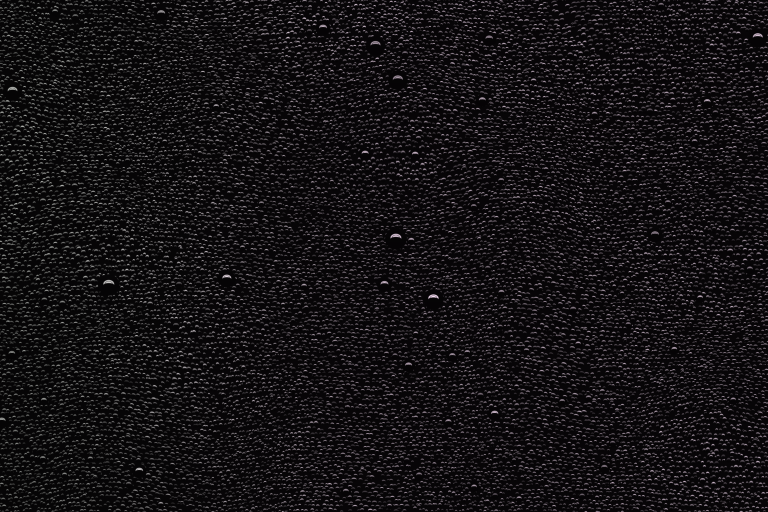
A Shadertoy shader for this texture:

```glsl
// Water droplets condensed on black glass, lit from above.
// Jittered, gently warped grids of round drops are layered from fine mist to
// large beads; each dark drop covers what lies below and carries an arched glint.

const vec3 GLASS = vec3(0.026, 0.021, 0.026);
const vec3 DROP_BODY = vec3(0.019, 0.014, 0.019);
const vec3 COOL_TINT = vec3(0.95, 1.01, 0.95);
const vec3 WARM_TINT = vec3(1.02, 0.96, 1.02);
const vec3 GLINT_COLOR = vec3(1.0, 0.96, 0.99);

// Integer hash: three values in 0..1 for a cell and a seed
vec3 hash3(vec2 cell, int seed) {
    uvec3 v = uvec3(ivec3(ivec2(cell) + 4096, seed));
    v = v * 1664525u + 1013904223u;
    v.x += v.y * v.z; v.y += v.z * v.x; v.z += v.x * v.y;
    v ^= v >> 16u;
    v.x += v.y * v.z; v.y += v.z * v.x; v.z += v.x * v.y;
    return vec3(v >> 8u) / 16777216.0;
}

// Smooth value noise, two channels
vec2 noise2(vec2 p, int seed) {
    vec2 i = floor(p), f = fract(p);
    f = f * f * (3.0 - 2.0 * f);
    vec2 low = mix(hash3(i, seed).xy, hash3(i + vec2(1, 0), seed).xy, f.x);
    vec2 high = mix(hash3(i + vec2(0, 1), seed).xy, hash3(i + vec2(1, 1), seed).xy, f.x);
    return mix(low, high, f.y);
}

float cover(float dist, float edge) {
    return smoothstep(edge, -edge, dist);
}

float ellipse(vec2 q, vec2 center, vec2 axes) {
    return (length((q - center) / axes) - 1.0) * axes.y;
}

// Arched reflection in drop units, split by a thin dark line
float glintShape(vec2 q, float edge) {
    float dome = ellipse(q, vec2(0.0, 0.10), vec2(0.55, 0.42));
    float hollow = ellipse(q, vec2(0.0, -0.25), vec2(0.75, 0.45));
    float arch = min(cover(dome, edge), cover(-hollow, edge));
    float slit = cover(abs(dome + 0.13) - 0.025, edge);
    return arch * (1.0 - 0.6 * slit * smoothstep(0.3, 0.1, edge));
}

// Adds one grid of drops; radii are in cells, gloss is the glint brightness range
vec3 dropLayer(vec3 color, vec2 p, float cells, float share, vec2 radii,
               float glintSize, vec2 gloss, float sheen, float edge, int seed) {
    vec2 g = p * cells;
    vec2 home = floor(g);
    for (int y = -1; y <= 1; y++) {
        for (int x = -1; x <= 1; x++) {
            vec2 cell = home + vec2(x, y);
            vec3 place = hash3(cell, seed);
            vec3 look = hash3(cell, seed + 50);
            if (look.x > share) continue;

            float stagger = 0.5 * mod(cell.y, 2.0) - 0.25;
            vec2 center = cell + 0.5 + vec2(stagger, 0.0) + 0.6 * (place.xy - 0.5);
            float radius = mix(radii.x, radii.y, place.z * place.z);
            vec2 q = (g - center) / radius;
            float soft = edge * cells / radius;
            float mask = cover(length(q) - 1.0, soft);
            if (mask <= 0.0) continue;

            vec3 body = DROP_BODY + sheen * clamp(0.35 + q.y, 0.0, 1.0);
            float glint = glintShape(q / glintSize, soft / glintSize);
            body += GLINT_COLOR * glint * mix(gloss.x, gloss.y, look.y);
            color = mix(color, body, mask);
        }
    }
    return color;
}

vec3 wetGlass(vec2 p, float edge) {
    // Slow warp hides the grids and varies the drop density
    vec2 warped = p + 0.035 * noise2(p * 5.0, 1) + 0.006 * noise2(p * 21.0, 2);
    float light = mix(0.82, 1.18, noise2(p * 3.0, 3).x) * mix(0.94, 1.06, p.y);

    vec3 color = GLASS;
    // Fine mist
    color = dropLayer(color, warped, 116.0, 0.97, vec2(0.32, 0.54), 1.5,
                      vec2(0.2, 0.88) * light, 0.04, edge, 11);
    // Small drops
    color = dropLayer(color, warped, 60.0, 0.26, vec2(0.20, 0.32), 1.25,
                      vec2(0.35, 0.8) * light, 0.03, edge, 12);
    // Medium drops
    color = dropLayer(color, p, 24.0, 0.32, vec2(0.12, 0.22), 1.05,
                      vec2(0.4, 0.85), 0.012, edge, 13);
    // Large beads
    color = dropLayer(color, p, 8.0, 0.42, vec2(0.075, 0.175), 0.9,
                      vec2(0.6, 0.95), 0.004, edge, 14);
    return color * mix(COOL_TINT, WARM_TINT, smoothstep(0.0, 0.8, p.x));
}

void mainImage(out vec4 fragColor, in vec2 fragCoord) {
    float pixel = 1.0 / iResolution.y;
    vec3 color = vec3(0.0);
    // Four samples per pixel keep the finest glints smooth
    for (int i = 0; i < 4; i++) {
        vec2 offset = vec2(i % 2, i / 2) * 0.5 - 0.25;
        color += wetGlass((fragCoord + offset) * pixel, 0.5 * pixel);
    }
    fragColor = vec4(color * 0.25, 1.0);
}
```
